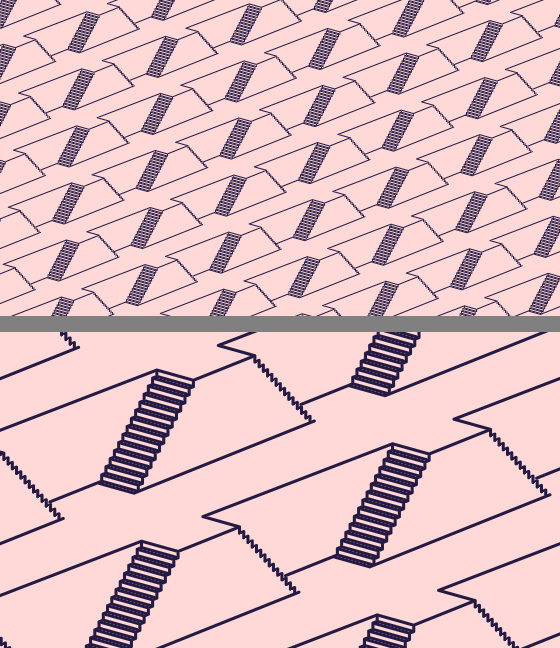
Top, the full canvas; bottom, a detail of the centre.
Reproduce this pattern procedurally as a WebGL 1 fragment shader.

```glsl
precision highp float;
// Line drawing of isometric terraces joined by staircases, on a skewed lattice.

uniform vec2 u_resolution;

// Lengths are in units of 1/648 of the canvas height, with y pointing down.
const float CANVAS_HEIGHT = 648.0;
const float LINE_HALF_WIDTH = 1.05;
const float STEP_COUNT = 14.0;

const vec2 LATTICE_ORIGIN = vec2(490.0, 242.0);
const vec2 LATTICE_ACROSS = vec2(161.1, 50.4);
const vec2 LATTICE_DOWN = vec2(-10.5, 117.0);

const vec2 ALONG = vec2(1.0, -0.4);
const vec2 STAIR_WIDTH = vec2(25.0, 7.0);
const vec2 RISER = vec2(0.0, 4.35);
const vec2 TREAD = 2.9 * ALONG;

const vec3 PAPER = vec3(1.0, 0.847, 0.847);
const vec3 INK = vec3(0.14, 0.10, 0.26);

float cross2(vec2 a, vec2 b) {
  return a.x * b.y - a.y * b.x;
}

// Coordinates of p in the basis (a, b)
vec2 skewCoords(vec2 p, vec2 a, vec2 b) {
  return vec2(cross2(p, b), cross2(a, p)) / cross2(a, b);
}

float segmentDistance(vec2 p, vec2 a, vec2 b) {
  vec2 ab = b - a;
  float t = clamp(dot(p - a, ab) / dot(ab, ab), 0.0, 1.0);
  return length(p - a - t * ab);
}

// Saw-toothed profile of a flight of steps starting at the origin
float profileDistance(vec2 p, vec2 riser, vec2 tread) {
  vec2 stride = riser + tread;
  float index = floor(dot(p, stride) / dot(stride, stride));
  vec2 q = p - clamp(index, 0.0, STEP_COUNT - 1.0) * stride;
  return min(segmentDistance(q, vec2(0.0), riser),
             segmentDistance(q, riser, stride));
}

// Both profiles of a flight and the edges of its risers and treads
float stairDistance(vec2 p, vec2 width, vec2 riser, vec2 tread) {
  vec2 stride = riser + tread;
  float index = floor(skewCoords(p, width, stride).y);
  vec2 q = p - clamp(index, 0.0, STEP_COUNT - 1.0) * stride;
  float d = min(segmentDistance(q, vec2(0.0), width),
                segmentDistance(q, riser, riser + width));
  d = min(d, segmentDistance(q, stride, stride + width));
  d = min(d, profileDistance(p, riser, tread));
  return min(d, profileDistance(p - width, riser, tread));
}

// One terrace; the origin is the top left corner of its front stair
float terraceDistance(vec2 p) {
  vec2 frontDrop = STEP_COUNT * (RISER - TREAD);
  vec2 backDrop = STEP_COUNT * (RISER + TREAD);
  vec2 wallEnd = STAIR_WIDTH + 42.0 * ALONG;
  vec2 ledgeInner = wallEnd - LATTICE_ACROSS + LATTICE_DOWN;
  vec2 ledgeOuter = ledgeInner - STAIR_WIDTH;

  float d = stairDistance(p, STAIR_WIDTH, RISER, -TREAD);
  // Upper floor: far edge, ledge and top of the wall
  d = min(d, segmentDistance(p, vec2(0.0), ledgeOuter));
  d = min(d, segmentDistance(p, ledgeOuter, ledgeInner));
  d = min(d, segmentDistance(p, STAIR_WIDTH, wallEnd));
  // Side of the rear stair
  d = min(d, profileDistance(p - wallEnd, RISER, TREAD));
  // Foot of the wall and of the floor behind it
  d = min(d, segmentDistance(p, frontDrop + STAIR_WIDTH, wallEnd + backDrop));
  return min(d, segmentDistance(p, frontDrop, frontDrop - 32.5 * ALONG));
}

// Nearest line among the terraces around p
float patternDistance(vec2 p) {
  vec2 cell = floor(skewCoords(p, LATTICE_ACROSS, LATTICE_DOWN));
  float d = CANVAS_HEIGHT;
  for (int j = -1; j <= 1; j++) {
    for (int i = -1; i <= 1; i++) {
      vec2 site = cell + vec2(float(i), float(j));
      vec2 corner = site.x * LATTICE_ACROSS + site.y * LATTICE_DOWN;
      d = min(d, terraceDistance(p - corner));
    }
  }
  return d;
}

void main() {
  float pixel = CANVAS_HEIGHT / u_resolution.y;
  vec2 p = vec2(gl_FragCoord.x, u_resolution.y - gl_FragCoord.y) * pixel;
  float d = patternDistance(p - LATTICE_ORIGIN);
  float coverage = clamp((LINE_HALF_WIDTH - d) / pixel + 0.5, 0.0, 1.0);
  gl_FragColor = vec4(mix(PAPER, INK, coverage), 1.0);
}
```
